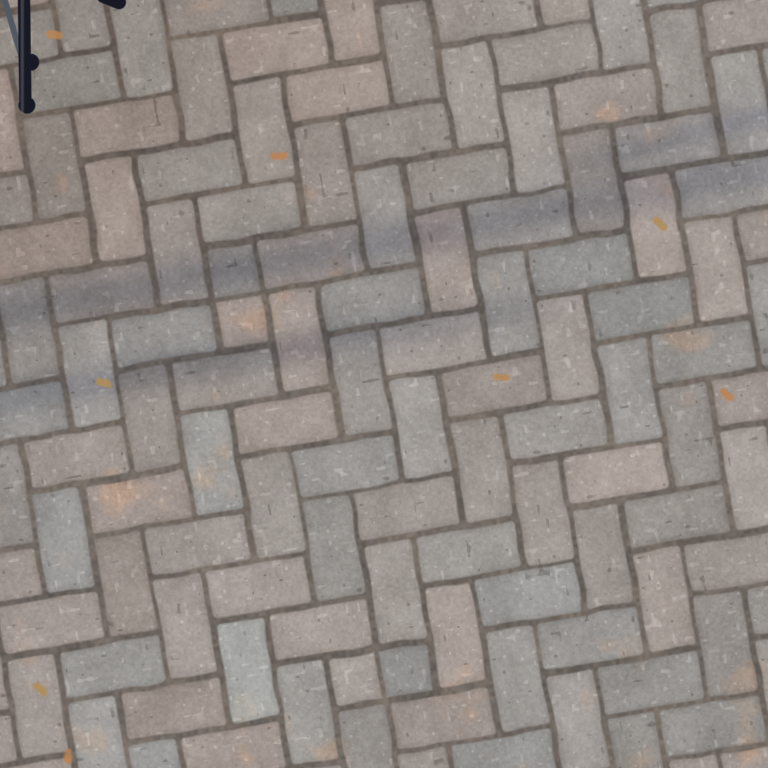
This texture is drawn by a Shadertoy shader. Its source:

```glsl
// Worn brick paving in a tilted herringbone bond: each unit cell is mapped to
// its 2x1 or 1x2 brick, drawn as a rounded box with its own tint and wear.
// Soft shadow bands, scattered leaves and a dark metal stand lie on top.

const float CELLS = 14.5;   // brick widths across the canvas
const float TILT = 0.1676;  // rotation of the bond, radians

float hash(vec2 p) {
    vec3 q = fract(p.xyx * vec3(0.1031, 0.1030, 0.0973));
    q += dot(q, q.yzx + 33.33);
    return fract((q.x + q.y) * q.z);
}

float noise(vec2 p) {
    vec2 i = floor(p), f = fract(p);
    f = f * f * (3.0 - 2.0 * f);
    return mix(mix(hash(i), hash(i + vec2(1, 0)), f.x),
               mix(hash(i + vec2(0, 1)), hash(i + vec2(1, 1)), f.x), f.y);
}

float fbm(vec2 p) {
    float sum = 0.0, amp = 0.5;
    for (int i = 0; i < 4; i++) {
        sum += amp * noise(p);
        p = p * 2.03 + 17.7;
        amp *= 0.5;
    }
    return sum / 0.9375;
}

float roundBox(vec2 p, vec2 halfSize, float r) {
    vec2 q = abs(p) - halfSize + r;
    return length(max(q, 0.0)) + min(max(q.x, q.y), 0.0) - r;
}

float capsule(vec2 p, vec2 a, vec2 b, float r) {
    vec2 ab = b - a;
    return length(p - a - ab * clamp(dot(p - a, ab) / dot(ab, ab), 0.0, 1.0)) - r;
}

// Soft straight band of shade: height at x = 0, slope, half width
float band(vec2 uv, float height, float slope, float width) {
    float d = (uv.y - height - slope * uv.x) / width;
    return exp(-d * d);
}

vec3 paving(vec2 p, float pixel) {
    vec2 wobble = vec2(noise(p * 2.3), noise(p * 2.3 + 41.0)) - 0.5;
    vec2 q = p + 0.055 * wobble;

    // Herringbone: the diagonal index tells which half of which brick this is
    vec2 corner = floor(q);
    float k = mod(corner.x - corner.y, 4.0);
    bool lying = k < 1.5;
    vec2 size = lying ? vec2(2, 1) : vec2(1, 2);
    if (k > 0.5 && k < 1.5) corner.x -= 1.0;
    if (k > 1.5 && k < 2.5) corner.y -= 1.0;
    vec2 id = corner + 60.0;

    // Slightly shifted and shrunken brick; a few are laid as two halves
    vec2 local = q - corner - 0.5 * size;
    local += 0.035 * (vec2(hash(id + 3.1), hash(id + 7.7)) - 0.5);
    float d = roundBox(local, 0.5 * size - 0.045 - 0.02 * hash(id + 5.3), 0.07);
    if (hash(id + 11.9) > 0.975) {
        float along = lying ? local.x : local.y;
        d = max(d, 0.045 - abs(along));
        id += 0.37 * step(0.0, along);
    }

    // Tint, mottling, scuffs and grain of the brick face
    vec3 face = mix(vec3(0.595, 0.59, 0.58), vec3(0.635, 0.59, 0.565), hash(id + 1.7));
    face += 0.05 * (hash(id + 9.4) - 0.5);
    face = mix(face, vec3(0.66, 0.67, 0.66), 0.7 * step(0.985, hash(id + 2.2)));
    face += 0.10 * (fbm(p * 1.7 + id * 3.0) - 0.5);
    face += 0.05 * (noise(p * 17.0) - 0.5) + 0.03 * (noise(p * 36.0) - 0.5);
    face += vec3(0.07, 0.02, -0.02) * smoothstep(0.66, 0.85, fbm(p * 0.9 + 80.0));
    face += 0.07 * smoothstep(0.80, 0.95, noise(p * 9.0 + 5.0));
    face -= 0.10 * smoothstep(0.90, 0.98, noise(p * 7.0 + 29.0));
    face -= 0.035 * smoothstep(-0.14, 0.0, d);

    // Sandy joints, deeper and darker in places
    vec3 joint = mix(vec3(0.36, 0.34, 0.33), vec3(0.51, 0.47, 0.43), fbm(p * 1.6 + 13.0));
    joint += 0.08 * (noise(p * 14.0) - 0.5);
    float soft = max(pixel, 0.03);
    return mix(face, joint, smoothstep(-soft, soft, d));
}

void mainImage(out vec4 fragColor, in vec2 fragCoord) {
    vec2 uv = fragCoord / iResolution.y;
    float px = 1.0 / iResolution.y;
    vec2 rel = uv - vec2(0.411, 0.632), axis = vec2(cos(TILT), sin(TILT));
    vec2 p = CELLS * vec2(dot(rel, axis), dot(rel, vec2(axis.y, -axis.x)));
    vec3 col = paving(p, CELLS * px);

    // Browner ground toward the upper left
    col *= mix(vec3(1), vec3(0.95, 0.92, 0.90), smoothstep(0.7, 0.0, distance(uv, vec2(0.1, 1))));

    // Cool shadow bands
    float shade = band(uv, 0.59, 0.19, 0.030) * (0.75 + 0.25 * noise(uv * 6.0));
    shade += 0.75 * band(uv, 0.48, 0.175, 0.024) * smoothstep(0.85, 0.45, uv.x);
    shade += 0.8 * band(uv, 0.60, 0.25, 0.022) * smoothstep(0.66, 0.85, uv.x);
    col *= 1.0 - min(shade, 1.0) * vec3(0.19, 0.17, 0.12);

    // Small dry leaves
    for (float i = 0.0; i < 8.0; i++) {
        vec2 c = vec2(hash(vec2(i, 4.3)), hash(vec2(i, 19.6)));
        float turn = 6.28 * hash(vec2(i, 31.0));
        vec2 dir = 0.006 * vec2(cos(turn), sin(turn));
        float leaf = capsule(uv, c - dir, c + dir, 0.002 + 0.003 * noise(uv * 150.0));
        vec3 leafColor = mix(vec3(0.74, 0.50, 0.32), vec3(0.68, 0.56, 0.34), hash(vec2(i, 8.0)));
        col = mix(col, leafColor, 0.85 * smoothstep(0.002 + px, -px, leaf));
    }

    // Metal stand at the upper left: leg, brace, knobs and a foot
    float leg = capsule(uv, vec2(0.031, 1.02), vec2(0.033, 0.87), 0.008);
    float brace = capsule(uv, vec2(0.006, 1.0), vec2(0.030, 0.92), 0.004);
    float knobs = min(length(uv - vec2(0.040, 0.919)), length(uv - vec2(0.035, 0.863))) - 0.011;
    float foot = capsule(uv, vec2(0.135, 1.005), vec2(0.155, 0.997), 0.009);
    col = mix(col, vec3(0.32, 0.35, 0.39), smoothstep(px, -px, brace));
    vec3 metal = vec3(0.09, 0.10, 0.14) + 0.16 * smoothstep(0.004, 0.0, abs(uv.x - 0.029));
    col = mix(col, metal, smoothstep(px, -px, min(min(leg, knobs), foot)));

    fragColor = vec4(clamp(col, 0.0, 1.0), 1.0);
}
```
